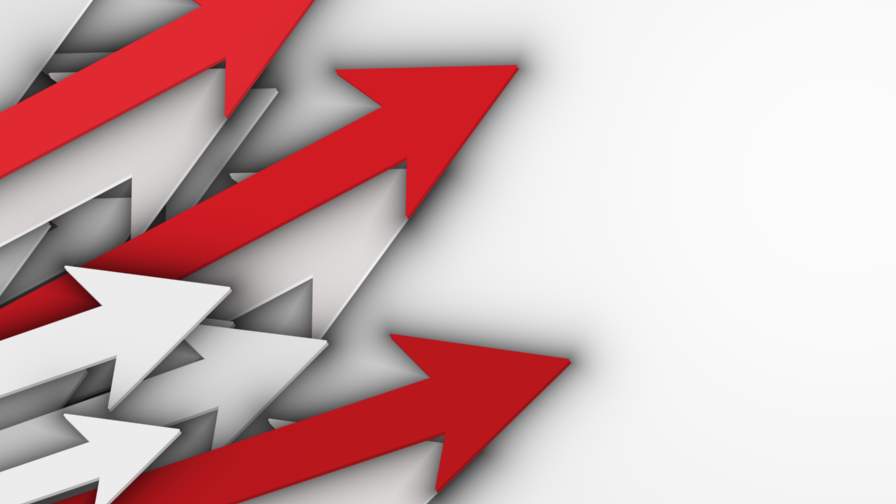
A Shadertoy shader for this background:

```glsl
// Layered red and white paper arrows rising from the left over a pale studio backdrop.

const vec3 RED_TOP    = vec3(0.88, 0.16, 0.19);
const vec3 RED_MID    = vec3(0.82, 0.105, 0.135);
const vec3 RED_LOW    = vec3(0.72, 0.09, 0.11);
const vec3 WHITE_FACE = vec3(0.925);
const vec3 BACK_FACE  = vec3(0.90, 0.895, 0.895);
const vec3 UNDER_FACE = vec3(0.90, 0.88, 0.88);
const vec3 LIGHT_RIM  = vec3(0.98);
const vec3 GREY_RIM   = vec3(0.70);

const vec2  LIGHT_POS      = vec2(1.67, 0.65);
const vec2  RIM_OFFSET     = vec2(0.003, -0.005);
const vec2  UNDER_SLIDE    = vec2(-0.150, -0.204);
const float UNDER_SCALE    = 1.17;
const float CORNER_RADIUS  = 0.003;
const float SHADOW_WIDTH   = 0.036;
const float SHADOW_DENSITY = 0.52;
const float LOW_TURN       = -0.166;

// Arrow outline with its tip at the origin.
const vec2 OUTLINE[7] = vec2[7](
    vec2(0.0), vec2(-0.354, -0.009), vec2(-0.257, -0.079),
    vec2(-1.275, -0.618), vec2(-1.231, -0.713),
    vec2(-0.213, -0.174), vec2(-0.215, -0.294));

// White arrows: tip x, tip y, scale, turn.
const vec4 BACK[5] = vec4[5](
    vec4(0.405, 0.898, 1.00, 0.0),
    vec4(0.546, 0.822, 1.00, 0.0),
    vec4(0.301, 0.606, 0.69, 0.0),
    vec4(0.095, 0.556, 0.70, 0.0),
    vec4(0.208, 1.046, 1.10, 0.0));
const vec4 MIDDLE[3] = vec4[3](
    vec4(0.461, 0.359, 0.70, -0.16),
    vec4(0.169, 0.266, 0.60, 0.0),
    vec4(0.646, 0.322, 0.88, -0.15));
const vec4 FRONT[2] = vec4[2](
    vec4(0.454, 0.428, 0.92, -0.155),
    vec4(0.354, 0.146, 0.64, -0.16));

vec2 rotate(vec2 v, float angle) {
    float c = cos(angle), s = sin(angle);
    return vec2(c * v.x - s * v.y, s * v.x + c * v.y);
}

// Signed distance to the arrow polygon.
float arrowDistance(vec2 p, vec4 place) {
    vec2 q = rotate(p - place.xy, -place.w) / place.z;
    float nearest = dot(q, q);
    float side = 1.0;
    for (int i = 0; i < 7; i++) {
        vec2 a = OUTLINE[i], b = OUTLINE[(i + 6) % 7];
        vec2 edge = b - a, w = q - a;
        vec2 gap = w - edge * clamp(dot(w, edge) / dot(edge, edge), 0.0, 1.0);
        nearest = min(nearest, dot(gap, gap));
        bvec3 crossing = bvec3(q.y >= a.y, q.y < b.y, edge.x * w.y > edge.y * w.x);
        if (all(crossing) || all(not(crossing))) side = -side;
    }
    return side * sqrt(nearest) * place.z - CORNER_RADIUS;
}

float cover(float d) {
    float px = 1.0 / iResolution.y;
    return 1.0 - smoothstep(-px, px, d);
}

// Soft shadow, then the thick edge, then the face.
void layArrow(inout vec3 color, vec2 p, vec4 place, vec3 face, vec3 rim) {
    float d = arrowDistance(p, place);
    float edge = arrowDistance(p - RIM_OFFSET, place);
    color *= 1.0 - SHADOW_DENSITY * exp(-max(min(d, edge), 0.0) / SHADOW_WIDTH);
    color = mix(color, rim, cover(edge));
    color = mix(color, face, cover(d));
}

// A red arrow with a larger pale arrow sliding out beneath it.
void layPair(inout vec3 color, vec2 p, vec2 tip, float turn, vec3 red) {
    vec2 underTip = tip + rotate(UNDER_SLIDE, turn);
    layArrow(color, p, vec4(underTip, UNDER_SCALE, turn), UNDER_FACE, LIGHT_RIM);
    layArrow(color, p, vec4(tip, 1.0, turn), red, red * 0.82);
}

void mainImage(out vec4 fragColor, in vec2 fragCoord) {
    vec2 p = fragCoord / iResolution.y;

    // Backdrop with a broad glow on the right.
    float falloff = smoothstep(0.0, 1.3, length(p - LIGHT_POS));
    vec3 color = vec3(mix(0.99, 0.925, falloff));

    // Layers from the deepest to the nearest.
    for (int i = 0; i < 5; i++) layArrow(color, p, BACK[i], BACK_FACE, LIGHT_RIM);
    layPair(color, p, vec2(0.664, 1.067), 0.0, RED_TOP);
    layPair(color, p, vec2(1.023, 0.868), 0.0, RED_MID);
    for (int i = 0; i < 3; i++) layArrow(color, p, MIDDLE[i], BACK_FACE, GREY_RIM);
    layPair(color, p, vec2(1.127, 0.285), LOW_TURN, RED_LOW);
    for (int i = 0; i < 2; i++) layArrow(color, p, FRONT[i], WHITE_FACE, GREY_RIM);

    fragColor = vec4(color, 1.0);
}
```
